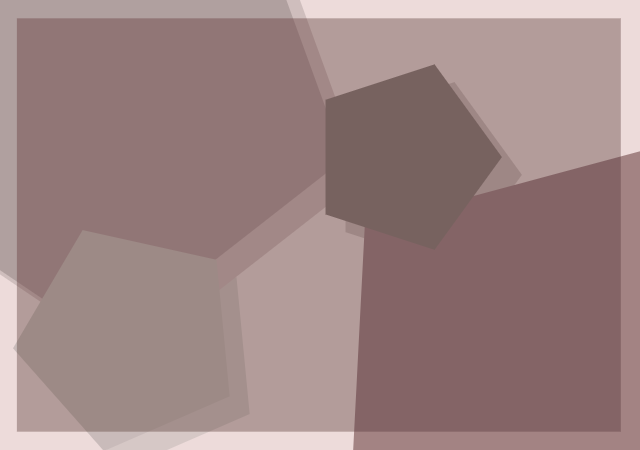
Give the GLSL for this background, as a Shadertoy shader.

```glsl
// Overlapping flat pentagons with offset shadows under a tinted inset panel.

// Lengths are fractions of the canvas height; angles are in degrees.
#define SHADOW_OFFSET vec2(0.0444, -0.0394)
#define PANEL_MIN vec2(0.0375, 0.0407)
#define PANEL_MAX vec2(1.3796, 0.9593)
// Pentagons: centre x, centre y, circumradius, vertex angle
#define ROSE  vec4(0.2213, 0.8024, 0.5656, -16.0)
#define WINE  vec4(1.2859, 0.1152, 0.6111, 141.05)
#define STONE vec4(0.2870, 0.2509, 0.2593, -30.5)
#define UMBER vec4(0.8987, 0.6509, 0.2167, 0.0)

// The same scene in two palettes: beneath the panel and on the bare margin
struct Layers { vec3 panel; vec3 margin; };

float coverage(float dist) {
    return clamp(0.5 - dist * iResolution.y, 0.0, 1.0);
}

// Fold the plane into one sector, then measure to that sector's edge
float pentagon(vec2 p, vec4 shape) {
    const float SECTOR = radians(72.0);
    vec2 q = p - shape.xy;
    float angle = atan(q.y, q.x) - radians(shape.w);
    float folded = mod(angle, SECTOR) - 0.5 * SECTOR;
    return length(q) * cos(folded) - shape.z * cos(0.5 * SECTOR);
}

float rectangle(vec2 p, vec2 low, vec2 high) {
    vec2 d = max(low - p, p - high);
    return max(d.x, d.y);
}

void paint(inout Layers scene, vec2 p, vec4 shape, vec3 panel, vec3 margin) {
    float alpha = coverage(pentagon(p, shape));
    scene.panel = mix(scene.panel, panel, alpha);
    scene.margin = mix(scene.margin, margin, alpha);
}

void mainImage(out vec4 fragColor, in vec2 fragCoord) {
    vec2 p = fragCoord / iResolution.y;
    vec2 s = p - SHADOW_OFFSET;
    Layers scene = Layers(vec3(0.702, 0.612, 0.604), vec3(0.929, 0.859, 0.855));

    // Shadows lie below every pentagon
    paint(scene, s, STONE, vec3(0.643, 0.565, 0.553), vec3(0.839, 0.784, 0.776));
    paint(scene, s, UMBER, vec3(0.620, 0.529, 0.522), vec3(0.800, 0.733, 0.725));
    paint(scene, s, ROSE, vec3(0.635, 0.533, 0.529), vec3(0.812, 0.745, 0.741));

    // Pentagons from back to front
    paint(scene, p, ROSE, vec3(0.569, 0.463, 0.463), vec3(0.690, 0.627, 0.624));
    paint(scene, p, WINE, vec3(0.518, 0.392, 0.400), vec3(0.639, 0.514, 0.514));
    paint(scene, p, STONE, vec3(0.616, 0.541, 0.525), vec3(0.788, 0.733, 0.729));
    paint(scene, p, UMBER, vec3(0.467, 0.384, 0.373), vec3(0.560, 0.490, 0.480));

    // Inset panel selects the darker palette
    float inset = coverage(rectangle(p, PANEL_MIN, PANEL_MAX));
    fragColor = vec4(mix(scene.margin, scene.panel, inset), 1.0);
}
```
